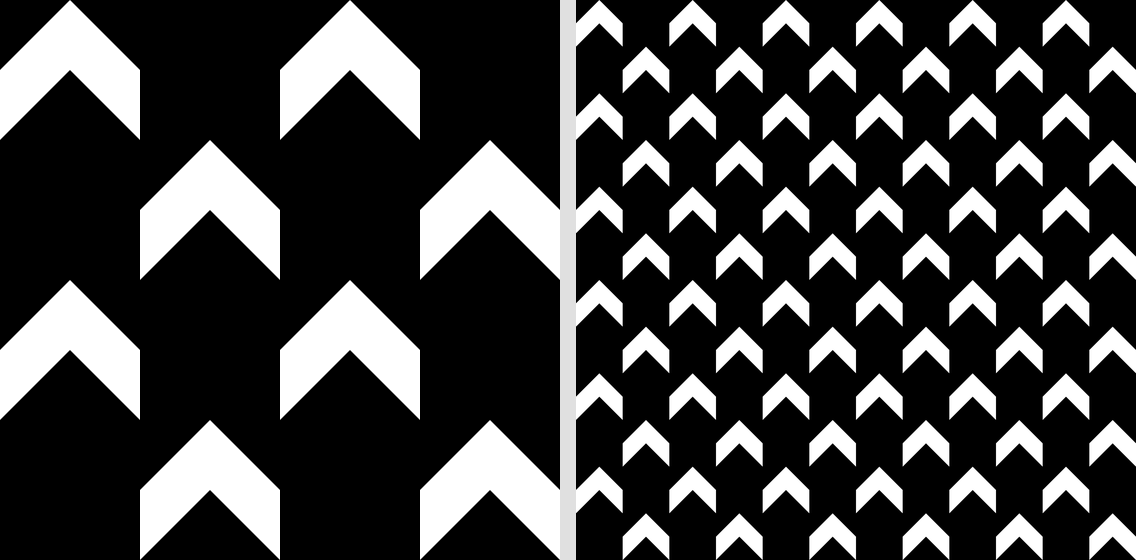
Left, the tile; right, the same tile 3 across and 3 down.
Write a Shadertoy shader that draws this pattern.

```glsl
#define CELLS 4.0          // cells across and down; even, so the checker tiles
#define HALF_WIDTH 0.5     // half the chevron width, in cells
#define BAND_HEIGHT 0.5    // vertical thickness of the arms, in cells
#define INK vec3(1.0)
#define GROUND vec3(0.0)

// Signed distance to an upward chevron with vertical ends and 45 degree arms
float chevron(vec2 p) {
    float halfBand = 0.5 * BAND_HEIGHT;
    float arms = (abs(p.y + abs(p.x) - halfBand) - halfBand) * inversesqrt(2.0);
    return max(arms, abs(p.x) - HALF_WIDTH);
}

// Offset from the nearest centre of a lattice with a period of two cells
vec2 latticeOffset(vec2 p, vec2 center) {
    return mod(p - center + 1.0, 2.0) - 1.0;
}

void mainImage(out vec4 fragColor, in vec2 fragCoord) {
    vec2 p = CELLS * fragCoord / iResolution.xy;
    float pixel = CELLS / min(iResolution.x, iResolution.y);

    // Two interleaved lattices form the checkerboard
    float d = min(chevron(latticeOffset(p, vec2(1.5, 0.5))),
                  chevron(latticeOffset(p, vec2(0.5, 1.5))));

    // Blend over one pixel at the edges
    float coverage = clamp(0.5 - d / pixel, 0.0, 1.0);
    fragColor = vec4(mix(GROUND, INK, coverage), 1.0);
}
```
